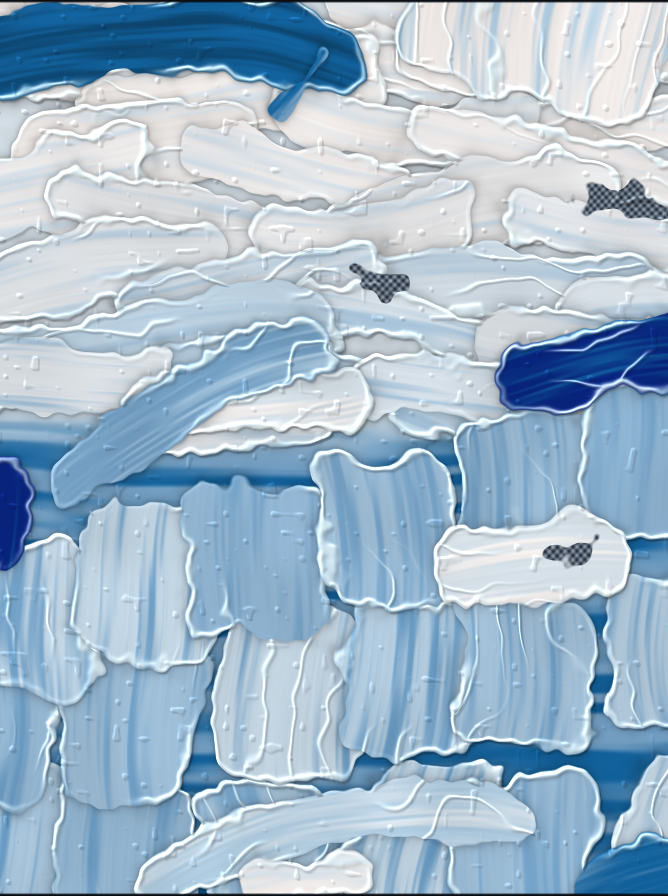
A Shadertoy shader for this texture:

```glsl
const vec3 WHITE = vec3(0.94, 0.92, 0.91);
const vec3 PALE = vec3(0.83, 0.87, 0.90);
const vec3 SKY = vec3(0.68, 0.79, 0.87);
const vec3 STEEL = vec3(0.45, 0.62, 0.76);
const vec3 TEAL = vec3(0.07, 0.38, 0.61);
const vec3 COBALT = vec3(0.03, 0.14, 0.49);
const vec3 INK = vec3(0.13, 0.18, 0.24);

float hash(vec2 p) {
    return fract(sin(dot(p, vec2(12.9898, 78.233))) * 43758.5453);
}

float noise(vec2 p) {
    vec2 i = floor(p), f = fract(p);
    f = f * f * (3.0 - 2.0 * f);
    return mix(mix(hash(i), hash(i + vec2(1, 0)), f.x),
               mix(hash(i + vec2(0, 1)), hash(i + vec2(1, 1)), f.x), f.y);
}

float crest(float d, float width) {
    d /= width;
    return exp(-d * d);
}

float roundBox(vec2 p, vec2 halfSize, float radius) {
    vec2 e = abs(p) - halfSize + radius;
    return length(max(e, 0.0)) + min(max(e.x, e.y), 0.0) - radius;
}

// Lays one knife stroke along its local x axis; paint holds colour and height
void stroke(inout vec4 paint, vec2 p, vec2 center, float angle, vec2 halfSize,
            vec3 tint, vec3 streakTint, float seed) {
    float c = cos(angle), s = sin(angle);
    vec2 q = mat2(c, -s, s, c) * (p - center);
    q.y += (hash(vec2(seed, 4.0)) - 0.5) * 2.5 * q.x * q.x;
    float d = roundBox(q, halfSize, min(halfSize.y, 0.03));
    if (d > 0.04) return;
    d += 0.026 * (noise(q * 22.0 + seed) - 0.5) + 0.009 * (noise(q * 75.0 + seed) - 0.5);
    float cover = smoothstep(0.0012, -0.0012, d);

    // Bristle marks
    float streak = 0.6 * noise(vec2(q.x * 5.0, q.y * 75.0) + seed)
                 + 0.4 * noise(vec2(q.x * 13.0, q.y * 260.0) + seed);
    vec3 color = mix(tint, streakTint, smoothstep(0.38, 0.9, streak));
    color *= 0.96 + 0.08 * noise(q * 14.0 + seed);

    // Raised rim and wandering inner ridges
    float rim = crest(d + 0.004, 0.003) * smoothstep(0.2, 0.65, noise(q * 11.0 + seed * 2.0));
    float lane = q.y * 22.0 + 1.4 * noise(q * 13.0 + seed) + 0.3 * noise(q * 45.0);
    float ridge = crest((fract(lane) - 0.5) / 22.0, 0.002)
                * smoothstep(0.5, 0.75, noise(q * 9.0 + seed + 7.0));
    float relief = max(rim, 0.75 * ridge);
    color = mix(color, mix(color, vec3(0.88, 0.95, 0.97), 0.75), relief);

    // Contact shadow beneath the edge, then the paint itself
    paint.rgb *= 1.0 - 0.22 * exp(-max(d, 0.0) / 0.005);
    paint = mix(paint, vec4(color, 0.25 + 0.3 * streak + relief), cover);
}

// Bare woven canvas showing through
void bareCanvas(inout vec4 paint, vec2 p, vec2 center, vec2 halfSize) {
    float d = roundBox(p - center, halfSize, halfSize.y) + 0.04 * (noise(p * 55.0) - 0.5);
    float weave = 0.5 + 0.5 * sin(p.x * 700.0) * sin(p.y * 700.0);
    paint.rgb = mix(paint.rgb, mix(INK, PALE, 0.6 * weave), smoothstep(0.002, -0.002, d));
}

vec4 painting(vec2 p) {
    p += 0.018 * (vec2(noise(p * 7.0), noise(p * 7.0 + 31.0)) - 0.5);

    // Ground coat
    float grain = noise(vec2(p.x * 6.0, p.y * 90.0));
    vec3 lowCoat = mix(TEAL, STEEL, smoothstep(0.15, 0.75, grain));
    vec4 paint = vec4(mix(lowCoat, PALE, smoothstep(0.48, 0.56, p.y)), 0.2 * grain);

    // Sweeping pale strokes of the upper half
    for (float i = 0.0; i < 30.0; i++) {
        vec2 r = vec2(hash(vec2(i, 1.0)), hash(vec2(i, 2.0)));
        float y = mix(1.0, 0.53, i / 29.0);
        float cool = smoothstep(0.88, 0.56, y);
        vec3 tint = mix(WHITE, SKY, cool * (0.25 + 0.65 * r.y));
        vec3 streakTint = mix(PALE, STEEL, cool * 0.6);
        stroke(paint, p, vec2(fract(i * 0.618) * 0.8, y), mix(-0.32, 0.28, r.x),
               vec2(0.12 + 0.09 * r.y, 0.028 + 0.02 * r.x), tint, streakTint, i * 3.7);
    }
    stroke(paint, p, vec2(0.60, 0.98), 1.35, vec2(0.09, 0.15), WHITE, SKY, 51.0);
    bareCanvas(paint, p, vec2(0.43, 0.69), vec2(0.035, 0.012));
    bareCanvas(paint, p, vec2(0.70, 0.78), vec2(0.045, 0.014));

    // Rows of upright slabs in the lower half
    for (float row = 0.0; row < 3.0; row++) {
        for (float col = 0.0; col < 6.0; col++) {
            float seed = row * 17.0 + col * 5.3 + 60.0;
            vec2 r = vec2(hash(vec2(seed, 1.0)), hash(vec2(seed, 2.0)));
            float x = col * 0.15 + 0.05 * (r.x - 0.5);
            float y = 0.055 + 0.175 * row + 0.13 * row * (x - 0.37) + 0.03 * (r.y - 0.5);
            vec3 tint = mix(SKY, mix(STEEL, PALE, r.x), 0.65);
            stroke(paint, p, vec2(x, y), 1.5 - 0.35 * (r.y - 0.4),
                   vec2(0.088, 0.078), tint, mix(STEEL, TEAL, 0.2 * r.y), seed);
        }
    }

    // Accent strokes
    stroke(paint, p, vec2(0.14, 0.965), 0.06, vec2(0.26, 0.048), TEAL, TEAL * 0.7, 91.0);
    stroke(paint, p, vec2(0.34, 0.91), 0.95, vec2(0.05, 0.012), STEEL, TEAL, 93.0);
    stroke(paint, p, vec2(0.30, 0.55), 0.10, vec2(0.12, 0.032), PALE, WHITE, 95.0);
    stroke(paint, p, vec2(0.21, 0.56), 0.48, vec2(0.18, 0.034), STEEL, SKY, 97.0);
    stroke(paint, p, vec2(0.60, 0.38), 0.08, vec2(0.11, 0.038), PALE, WHITE, 99.0);
    stroke(paint, p, vec2(0.67, 0.60), 0.20, vec2(0.11, 0.040), COBALT, TEAL, 101.0);
    stroke(paint, p, vec2(0.00, 0.42), 1.50, vec2(0.06, 0.030), COBALT, TEAL, 103.0);
    stroke(paint, p, vec2(0.36, 0.09), 0.22, vec2(0.22, 0.032), SKY, PALE, 105.0);
    stroke(paint, p, vec2(0.73, 0.03), 0.25, vec2(0.09, 0.035), TEAL, STEEL, 107.0);
    stroke(paint, p, vec2(0.34, 0.02), 0.15, vec2(0.08, 0.024), WHITE, PALE, 109.0);
    bareCanvas(paint, p, vec2(0.64, 0.385), vec2(0.02, 0.010));

    // Small paint beads
    paint.w += 0.5 * smoothstep(0.82, 0.95, noise(p * 95.0));
    return paint;
}

void mainImage(out vec4 fragColor, in vec2 fragCoord) {
    vec2 p = fragCoord / iResolution.y;
    vec4 paint = painting(p);

    // Relief light from the upper left
    float slope = paint.w - painting(p + vec2(-0.0022, 0.0028)).w;
    vec3 color = paint.rgb * (1.0 + 0.26 * clamp(slope, -1.0, 1.0));
    color += 0.12 * smoothstep(0.25, 0.8, slope);

    // Dark edges at top and bottom
    color = mix(INK * 0.3, color, smoothstep(0.001, 0.004, min(p.y, 1.0 - p.y)));
    fragColor = vec4(clamp(color, 0.0, 1.0), 1.0);
}
```
